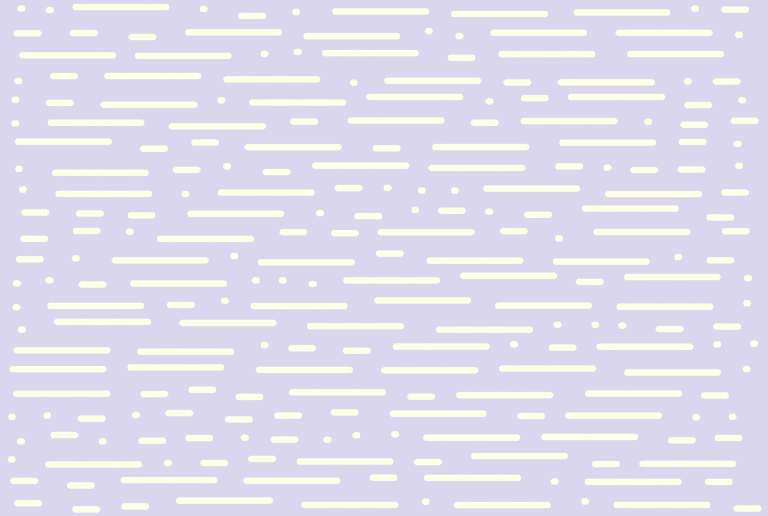
A Shadertoy shader for this pattern:

```glsl
// Staggered rows of cream long dashes, short dashes and dots on pale lavender.

const vec3 LAVENDER = vec3(0.85, 0.84, 0.93);
const vec3 CREAM = vec3(1.0, 1.0, 0.91);

const float ROWS = 23.0;
const int MAX_MARKS = 28;

// Lengths in units of the canvas height
const float LONG_DASH = 0.188;
const float SHORT_DASH = 0.054;
const float DOT = 0.0155;
const float RADIUS = 0.0062;
const float MARGIN = 0.012;

float hash(vec2 p) {
    return fract(sin(dot(p, vec2(127.1, 311.7))) * 43758.5453);
}

// Horizontal capsule from the origin to x = len, ends included
float capsuleDistance(vec2 p, float len, float radius) {
    p.x -= clamp(p.x, radius, len - radius);
    return length(p) - radius;
}

float markLength(float pick) {
    return pick < 0.37 ? LONG_DASH : pick < 0.69 ? SHORT_DASH : DOT;
}

// Walks along one row, laying marks of random length with random gaps
float rowDistance(vec2 p, float row, float width) {
    float nearest = 1.0;
    float start = MARGIN + 0.03 * hash(vec2(row, 91.0));
    for (int i = 0; i < MAX_MARKS; i++) {
        vec2 id = vec2(row, float(i));
        float len = markLength(hash(id + 3.7));

        // Near the right edge, fall back to a shorter mark
        float room = width - MARGIN - start;
        if (len > room) len = room > SHORT_DASH ? SHORT_DASH : DOT;
        if (len > room) break;

        float lift = (hash(id + 17.3) - 0.5) * 0.42 / ROWS;
        nearest = min(nearest, capsuleDistance(p - vec2(start, lift), len, RADIUS));
        start += len + mix(0.036, 0.062, hash(id + 41.9));
    }
    return nearest;
}

void mainImage(out vec4 fragColor, in vec2 fragCoord) {
    vec2 p = fragCoord / iResolution.y;
    float width = iResolution.x / iResolution.y;
    float pixel = 1.0 / iResolution.y;

    // Row index and height above the row centre
    float row = floor(p.y * ROWS);
    float y = p.y - (row + 0.5) / ROWS;

    // Slightly scalloped outline
    float scallop = 0.0003 * sin(p.x * 900.0);
    float d = rowDistance(vec2(p.x, y), row, width) + scallop;

    float ink = 1.0 - smoothstep(-0.7 * pixel, 0.7 * pixel, d);
    fragColor = vec4(mix(LAVENDER, CREAM, ink), 1.0);
}
```
